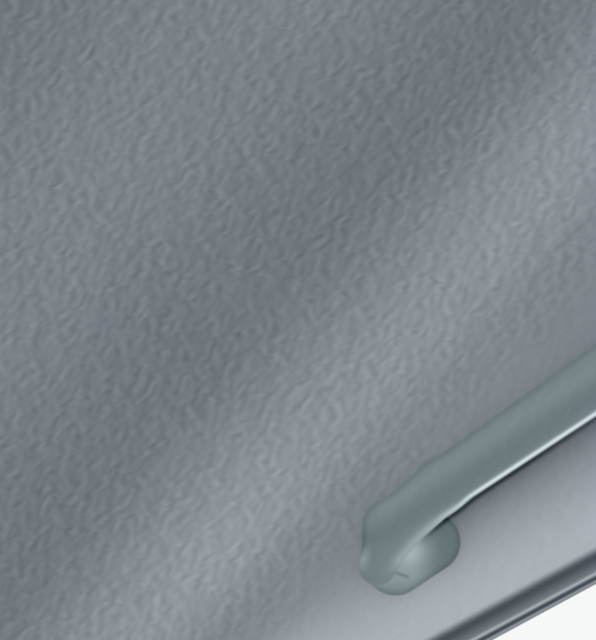
A WebGL 1 fragment shader for this texture:

```glsl
precision highp float;

uniform vec2 u_resolution;

const vec3 CLOTH_TINT = vec3(-0.030, 0.0, 0.026);
const vec3 GRIP_TINT = vec3(-0.048, 0.004, 0.022);
const vec3 SKY = vec3(0.965, 0.972, 0.972);
const vec2 FOLD_NORMAL = vec2(0.741, -0.671);
const vec2 SILL_NORMAL = vec2(0.475, -0.880);
const vec2 SILL_POINT = vec2(0.932, 0.0885);
const vec2 BEND = vec2(0.690, 0.240);
const vec2 KNUCKLE = vec2(0.612, 0.175);
const float GRAIN_SCALE = 115.0;
const float GRAIN_STRENGTH = 0.055;

float hash(vec2 p) {
    p = fract(p * vec2(0.1031, 0.1137));
    p += dot(p, p.yx + 33.33);
    return fract((p.x + p.y) * p.x * 17.0);
}

float noise(vec2 p) {
    vec2 i = floor(p);
    vec2 f = fract(p);
    f = f * f * (3.0 - 2.0 * f);
    return mix(mix(hash(i), hash(i + vec2(1.0, 0.0)), f.x),
               mix(hash(i + vec2(0.0, 1.0)), hash(i + vec2(1.0)), f.x), f.y);
}

// Capsule whose radius varies from ra to rb
float taper(vec2 p, vec2 a, vec2 b, float ra, float rb) {
    vec2 ab = b - a;
    float h = clamp(dot(p - a, ab) / dot(ab, ab), 0.0, 1.0);
    return length(p - a - ab * h) - mix(ra, rb, h);
}

float smoothMin(float a, float b, float k) {
    float h = max(k - abs(a - b), 0.0) / k;
    return min(a, b) - h * h * k * 0.25;
}

float bump(float x, float center, float width) {
    float d = (x - center) / width;
    return exp(-d * d);
}

float grain(vec2 p) {
    vec2 q = vec2(p.x * 0.8 + p.y * 0.6, p.y * 0.8 - p.x * 0.6) * GRAIN_SCALE;
    q += 1.2 * noise(q * 0.4 + 70.0);
    q *= vec2(0.75, 1.1);
    vec2 slope = vec2(0.28, -0.32);
    float relief = noise(q + slope) - noise(q - slope);
    return relief + 0.35 * (noise(q * 1.7 + 40.0) - 0.5);
}

float clothLight(vec2 p, float fold, float sill) {
    float light = mix(0.465, 0.512, smoothstep(-0.72, -0.38, fold));
    light = mix(light, 0.468, smoothstep(-0.34, -0.08, fold));
    light = mix(light, 0.572, smoothstep(-0.06, 0.16, fold));
    light += 0.025 * bump(length(p - vec2(0.38, 0.15)), 0.0, 0.17);
    light = mix(light, 0.525, smoothstep(0.17, 0.27, fold));
    float panel = mix(0.525, 0.70, smoothstep(-0.25, -0.06, sill));
    light = mix(light, panel, smoothstep(0.25, 0.36, fold));
    return light + 0.012 * (noise(p * 9.0) - 0.5);
}

// Window frame stripes, then bright outside
vec3 addSill(vec3 color, float sill, float px) {
    float trim = mix(0.31, 0.47, smoothstep(-0.038, -0.016, sill));
    trim += 0.20 * bump(sill, -0.014, 0.003);
    trim -= 0.18 * bump(sill, -0.008, 0.003);
    trim += 0.12 * bump(sill, -0.003, 0.002);
    color = mix(color, vec3(trim) + CLOTH_TINT, smoothstep(-0.054, -0.037, sill));
    return mix(color, SKY, smoothstep(-px, px * 1.5, sill));
}

void main() {
    vec2 p = gl_FragCoord.xy / u_resolution.y;
    float px = 1.0 / u_resolution.y;
    float fold = dot(p, FOLD_NORMAL);
    float sill = dot(p - SILL_POINT, SILL_NORMAL);

    float grip = taper(p, BEND, vec2(1.0, 0.452), 0.041, 0.048);
    grip = smoothMin(grip, taper(p, BEND, KNUCKLE, 0.041, 0.043), 0.012);
    grip = smoothMin(grip, taper(p, KNUCKLE, vec2(0.590, 0.115), 0.043, 0.029), 0.012);
    float foot = taper(p, vec2(0.618, 0.118), vec2(0.672, 0.153), 0.048, 0.047);
    float across = dot(p - BEND, vec2(0.55, -0.83));
    float under = smoothstep(0.0, 0.03, across);

    // Cloth and its shadow around the handle
    float light = clothLight(p, fold, sill);
    float gripShadow = under * exp(-max(grip, 0.0) / 0.028);
    light -= gripShadow * 0.15 * smoothstep(0.66, 0.72, p.x);
    light -= 0.035 * exp(-max(min(grip, foot), 0.0) / 0.012);
    float grainFade = mix(1.0, 0.22, smoothstep(0.22, 0.36, fold));
    light += GRAIN_STRENGTH * grainFade * grain(p);
    vec3 color = addSill(vec3(light) + CLOTH_TINT, sill, px);

    // Foot with a lit inner face
    float footLight = mix(0.60, 0.45, smoothstep(0.635, 0.70, p.x));
    footLight += 0.10 * bump(length((p - vec2(0.643, 0.137)) * vec2(1.0, 1.3)), 0.0, 0.025);
    footLight -= 0.09 * (1.0 - smoothstep(0.068, 0.105, p.y));
    footLight -= 0.05 * smoothstep(-0.012, 0.0, foot);
    float seam = taper(p, vec2(0.602, 0.111), vec2(0.636, 0.099), 0.0, 0.0);
    footLight -= 0.10 * bump(seam, 0.0, 0.003);
    footLight -= 0.12 * exp(-max(grip, 0.0) / 0.008) * smoothstep(0.65, 0.69, p.x);
    color = mix(color, vec3(footLight) + GRIP_TINT, 1.0 - smoothstep(-px, px * 1.5, foot));

    // Dark crease beneath the bar
    float crease = under * bump(grip, 0.003, 0.004) * smoothstep(0.65, 0.70, p.x);
    color -= 0.17 * crease * (1.0 - 0.5 * smoothstep(0.80, 0.93, p.x));

    // Bar with a bright lower lip
    float gripLight = 0.505 + 0.025 * bump(across, -0.022, 0.014);
    gripLight -= 0.035 * bump(across, 0.012, 0.018);
    gripLight -= 0.045 * (1.0 - under) * smoothstep(-0.012, 0.0, grip);
    gripLight -= 0.04 * (1.0 - smoothstep(0.555, 0.60, p.x));
    gripLight += 0.010 * grain(p);
    float lipWidth = mix(0.010, 0.0038, smoothstep(0.62, 0.74, p.x));
    float lip = under * bump(grip, -0.004, lipWidth);
    lip *= smoothstep(0.095, 0.13, p.y);
    gripLight += lip * mix(0.13, 0.37, smoothstep(0.65, 0.77, p.x));
    color = mix(color, vec3(gripLight) + GRIP_TINT, 1.0 - smoothstep(-px, px * 1.5, grip));

    gl_FragColor = vec4(clamp(color, 0.0, 1.0), 1.0);
}
```
